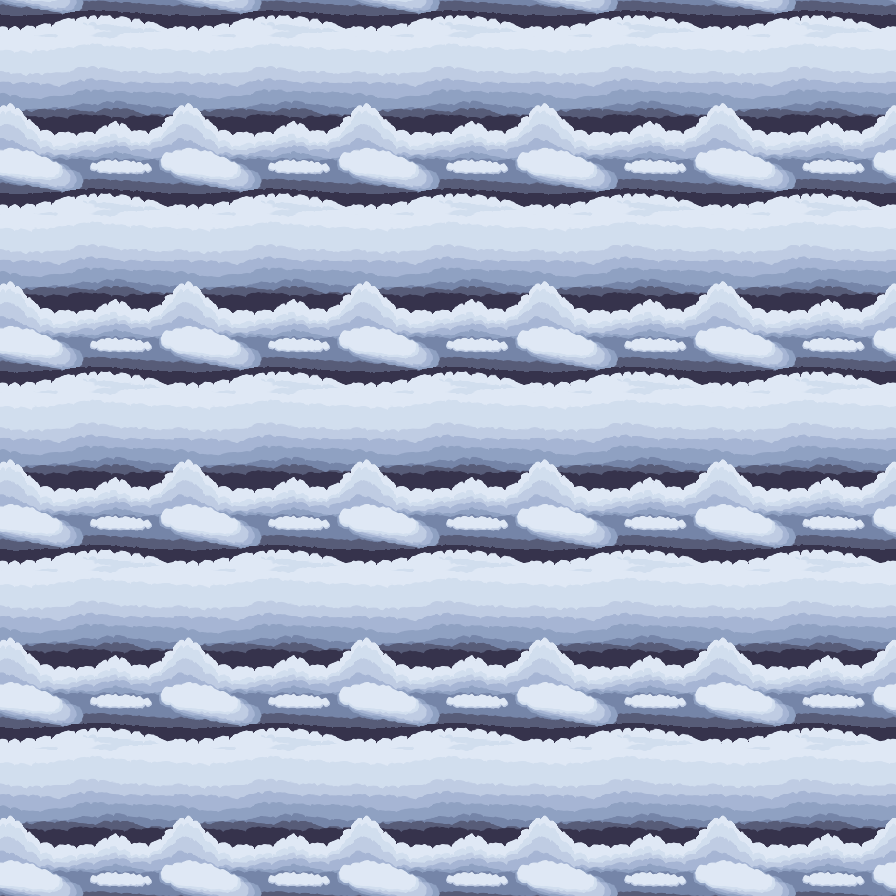
Reproduce this pattern procedurally as a Shadertoy shader.

```glsl
// Tiling bands of painted clouds: a broad bank, a dark gap, a puffy ridge and
// small floating clouds. Each band is a stack of flat tones cut by wavy contours
// that are periodic over one tile; y runs downwards inside the tile.
#define REPEATS 5.03
#define GRAIN 0.010
#define ROLL 0.045
#define SCALLOP 0.014
#define RIDGE_BASE 0.765
#define BIG_CENTRE vec2(0.13, 0.935)
#define BIG_SIZE vec2(0.225, 0.088)
#define SMALL_CENTRE vec2(0.677, 0.945)
#define SMALL_SIZE vec2(0.175, 0.042)

const float PI = 3.14159;

// Tones from darkest to lightest
const vec3 TONES[8] = vec3[8](
    vec3(0.21, 0.20, 0.30), vec3(0.34, 0.36, 0.47),
    vec3(0.46, 0.52, 0.66), vec3(0.56, 0.63, 0.76),
    vec3(0.65, 0.71, 0.83), vec3(0.75, 0.80, 0.89),
    vec3(0.82, 0.87, 0.935), vec3(0.875, 0.91, 0.96));

// Depths at which the bank drops to the next darker tone
const float BANK[7] = float[7](0.29, 0.41, 0.47, 0.54, 0.61, 0.64, 0.67);

float aa;  // one pixel in tile units

float hash(vec2 p) {
    return fract(sin(dot(p, vec2(127.1, 311.7))) * 43758.5453);
}

// Value noise that repeats every n cells
float noise(vec2 p, float n) {
    vec2 i = floor(p), f = p - i;
    f *= f * (3.0 - 2.0 * f);
    vec2 a = mod(i, n), b = mod(i + 1.0, n);
    return mix(mix(hash(a), hash(vec2(b.x, a.y)), f.x),
               mix(hash(vec2(a.x, b.y)), hash(b), f.x), f.y);
}

float cut(float d) {
    return smoothstep(-0.6 * aa, 0.6 * aa, d);
}

float wrapped(float x) {
    return x - floor(x + 0.5);
}

float bump(float x, float centre, float width) {
    float d = wrapped(x - centre) / width;
    return exp(-d * d);
}

// Row of n uneven rounded lobes
float lobes(float x, float n, float seed) {
    float phase = x * n + 1.3 * noise(vec2(x * 7.0, seed), 7.0);
    return sqrt(abs(sin(PI * phase)));
}

// Wavy offset of a tone boundary
float contour(float x, float seed) {
    return ROLL * (noise(vec2(x * 6.0, seed), 6.0) - 0.5)
         - SCALLOP * lobes(x, 9.0, seed);
}

// Signed distance to a flat-bottomed row of overlapping puffs
float puffCloud(vec2 p, vec2 centre, vec2 size, float tilt) {
    vec2 q = p - centre;
    q.x = wrapped(q.x);
    float d = 1.0;
    for (int i = 0; i < 9; i++) {
        float t = float(i) / 4.0 - 1.0;
        float r = size.y * mix(1.0, 0.5, t * t) * (0.8 + 0.3 * hash(vec2(t, 3.0)));
        d = min(d, length(q - vec2(t * (size.x - r), tilt * t)) - r);
    }
    return max(d, q.y - tilt * q.x / size.x - 0.7 * size.y);
}

void paint(inout vec3 col, int tone, float d) {
    col = mix(col, TONES[tone], cut(d));
}

void mainImage(out vec4 fragColor, in vec2 fragCoord) {
    aa = REPEATS / iResolution.y;
    vec2 p = vec2(fragCoord.x, iResolution.y - fragCoord.y) * aa;
    p += GRAIN * (vec2(noise(p * 60.0, 60.0), noise(p * 60.0 + 17.0, 60.0)) - 0.5);
    float x = fract(p.x);

    // Wrap each row along the wavy top of its dark seam
    float swell = cos(2.0 * PI * (x - 0.57));
    float seam = 0.078 - 0.017 * swell + 0.3 * contour(x, 2.0);
    float y = seam + fract(p.y - seam);
    p = vec2(x, y);

    // Dark seam and the graded bank under it
    vec3 col = TONES[0];
    float bankTop = 0.143 - 0.032 * swell - 0.027 * lobes(x, 11.0, 1.0);
    paint(col, 7, y - bankTop);
    float wisp = noise(vec2(x * 10.0, y * 40.0), 10.0) - 0.66;
    paint(col, 6, min(0.1 * wisp, 0.045 - abs(y - bankTop - 0.08)));
    for (int i = 0; i < 7; i++) {
        float wave = 0.022 * swell * (1.0 - float(i) / 7.0);
        paint(col, 6 - i, y - BANK[i] + wave - contour(x, float(i) + 0.3));
    }

    // Puffy ridge, its contours flattening with depth
    float ridge = RIDGE_BASE - 0.165 * bump(x, 0.05, 0.13)
                - 0.06 * bump(x, 0.65, 0.09) - 0.024 * lobes(x, 13.0, 4.0);
    paint(col, 7, y - ridge);
    for (int i = 0; i < 5; i++) {
        float k = float(i);
        float level = mix(ridge, 0.79, min(0.3 * k, 1.0)) + 0.065 + 0.014 * k;
        paint(col, 6 - i, y - level - contour(x, k + 1.6));
    }
    paint(col, 1, y - seam - 0.955 - 0.5 * contour(x, 3.4));

    // Slanted haze trailing under the big cloud
    for (int i = 0; i < 3; i++) {
        float k = float(i);
        float haze = puffCloud(p, BIG_CENTRE + vec2(0.05, 0.03) * (1.0 - 0.3 * k),
                               BIG_SIZE * (1.28 - 0.1 * k), 0.05);
        paint(col, 3 + i, min(-haze, y - 0.88));
    }

    // Floating clouds: shaded body, then a lit top
    float big = puffCloud(p, BIG_CENTRE, BIG_SIZE, 0.025);
    paint(col, 6, -big);
    paint(col, 7, -puffCloud(p, BIG_CENTRE - vec2(0.008, 0.012), BIG_SIZE * 0.96, 0.025));
    float small = puffCloud(p, SMALL_CENTRE, SMALL_SIZE, 0.004);
    paint(col, 5, -small);
    paint(col, 7, -puffCloud(p, SMALL_CENTRE - vec2(0.0, 0.008), SMALL_SIZE * 0.96, 0.004));

    fragColor = vec4(col, 1.0);
}
```
